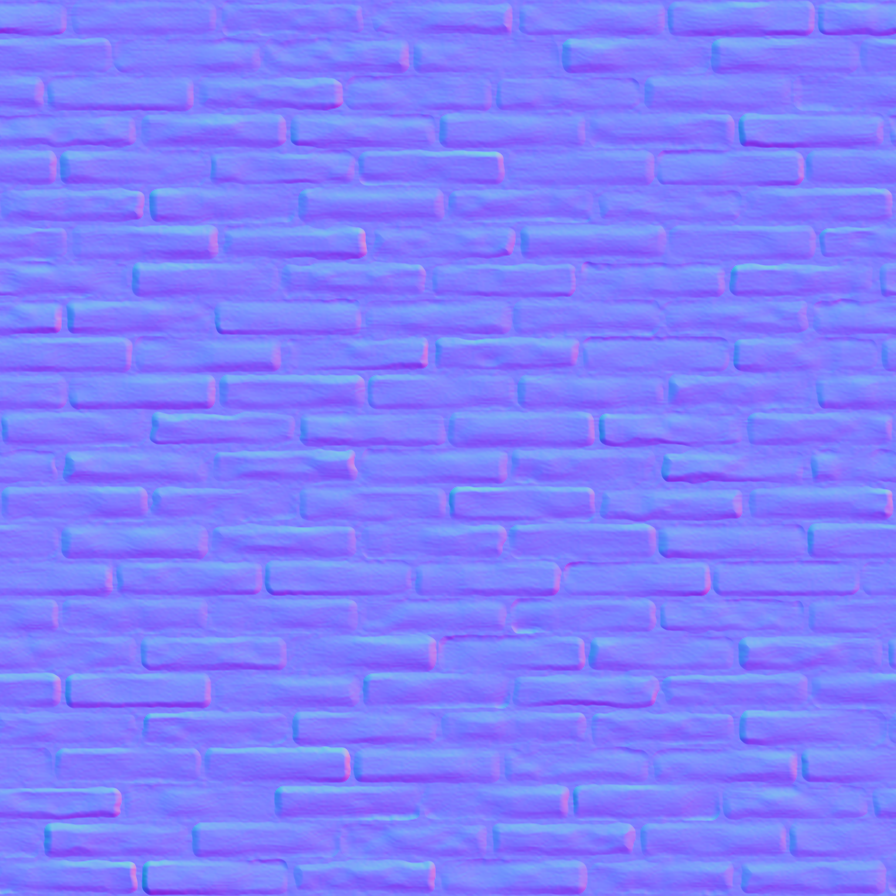
This texture map is drawn by a Shadertoy shader. Its source:

```glsl
// Tangent-space normal map of a worn brick wall, 6 bricks across and 24 courses down, tiling.

const float ROWS = 24.0;
const float COLUMNS = 6.0;

float hash(vec2 p) {
    return fract(sin(dot(p, vec2(127.1, 311.7))) * 43758.5453);
}

// Value noise over the wall; the scale must be whole so that it wraps.
float wallNoise(vec2 p, vec2 scale) {
    vec2 period = ROWS * scale;
    vec2 cell = floor(p * scale);
    vec2 f = fract(p * scale);
    f = f * f * f * (f * (f * 6.0 - 15.0) + 10.0);
    vec2 a = mod(cell, period);
    vec2 b = mod(cell + 1.0, period);
    return mix(mix(hash(a), hash(vec2(b.x, a.y)), f.x),
               mix(hash(vec2(a.x, b.y)), hash(b), f.x), f.y);
}

float roundedBox(vec2 p, vec2 halfSize, float radius) {
    vec2 q = abs(p) - halfSize + radius;
    return length(max(q, 0.0)) + min(max(q.x, q.y), 0.0) - radius;
}

// Relief height; one unit is the height of a course.
float wallHeight(vec2 p) {
    // Running bond with a slightly uneven shift per course
    float row = mod(floor(p.y), ROWS);
    float shift = 0.5 * mod(row, 2.0) + 0.25 * hash(vec2(row, 7.3));
    float x = p.x * COLUMNS / ROWS + shift;
    vec2 id = vec2(mod(floor(x), COLUMNS), row);
    vec2 local = vec2((fract(x) - 0.5) * ROWS / COLUMNS, fract(p.y) - 0.5);

    // Variation per brick
    float wear = hash(id + 11.0);
    float softness = hash(id + 23.0);
    vec2 tilt = vec2(hash(id + 37.0), hash(id + 53.0)) - 0.5;

    // Chipped, wavy outline with rounded corners
    float broad = wallNoise(p, vec2(1.0, 2.0));
    float lumps = wallNoise(p + 0.37, vec2(2.0, 3.0));
    float chips = wallNoise(p + 0.61, vec2(6.0, 7.0));
    float d = roundedBox(local, vec2(1.975, 0.485), 0.27);
    d += (0.02 + 0.13 * wear * wear) * lumps + 0.04 * broad + 0.03 * chips - 0.03;

    // Bevel that is crisp at the joint and eases into the domed, tilted face
    float t = clamp(-d / (0.16 + 0.14 * softness), 0.0, 1.0);
    float face = mix(t * (2.0 - t), smoothstep(0.0, 1.0, t), 0.35);
    float top = 0.035 + 0.05 * hash(id + 71.0);
    top += dot(tilt, local * vec2(0.05, 0.2)) - 0.15 * local.y * local.y;
    top += 0.06 * (broad - 0.5) + (0.01 + 0.035 * wear) * (lumps - 0.5);

    // Rough mortar and fine streaks in the clay
    float mortar = 0.016 * lumps + 0.009 * chips;
    vec2 bent = p + vec2(0.0, 0.3 * broad);
    float grain = 0.0035 * wallNoise(bent, vec2(3.0, 14.0))
                + 0.0035 * wallNoise(p + 0.19, vec2(11.0, 16.0));
    return mix(mortar, top, face) + grain;
}

void mainImage(out vec4 fragColor, in vec2 fragCoord) {
    vec2 p = fragCoord / iResolution.xy * ROWS;

    // Central differences of the height give the surface normal
    vec2 e = vec2(0.025, 0.0);
    vec2 slope = vec2(wallHeight(p + e.xy) - wallHeight(p - e.xy),
                      wallHeight(p + e.yx) - wallHeight(p - e.yx)) / (2.0 * e.x);
    vec3 normal = normalize(vec3(-slope, 1.0));
    fragColor = vec4(normal * 0.5 + 0.5, 1.0);
}
```
